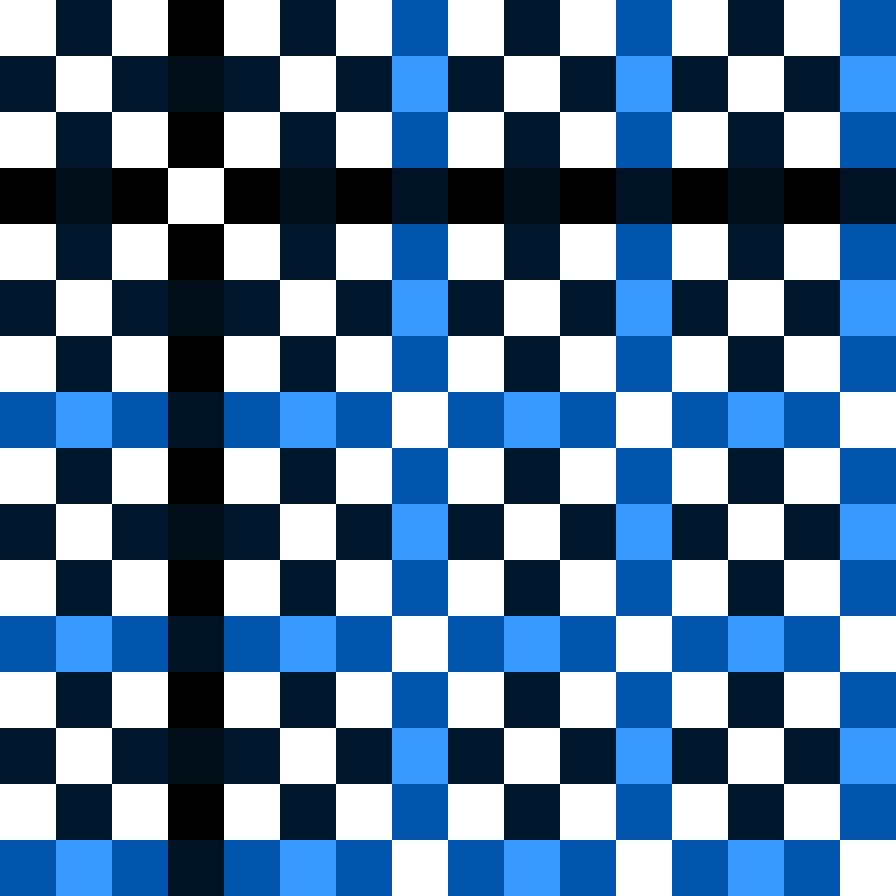
Write a WebGL 2 fragment shader that draws this pattern.

```glsl
#version 300 es
precision highp float;
// A 16 by 16 woven check: every row and column carries a thread class,
// and each cell takes its colour from the two classes that cross there.
// Equal classes cross to white; averaged subsamples smooth the cell edges.

uniform vec2 u_resolution;
out vec4 fragColor;

const float WHITE = 0.0, NAVY = 1.0, BLUE = 2.0, BLACK = 3.0;

// Threads run white, navy, white, blue; the first blue one is black.
float threadClass(float index) {
    if (mod(index, 2.0) < 0.5) return WHITE;
    if (mod(index, 4.0) < 1.5) return NAVY;
    return index < 3.5 ? BLACK : BLUE;
}

vec3 crossingColor(float a, float b) {
    if (a == b) return vec3(1.0);
    float low = min(a, b);
    float high = max(a, b);

    // A white thread shows the plain colour of the other one
    if (low == WHITE) {
        if (high == NAVY) return vec3(0.0, 0.092, 0.182);
        return high == BLUE ? vec3(0.0, 0.33, 0.67) : vec3(0.0);
    }

    // Two coloured threads mix
    if (high == BLUE) return vec3(0.22, 0.60, 0.995);
    return low == NAVY ? vec3(0.0, 0.055, 0.09) : vec3(0.0, 0.075, 0.145);
}

vec3 weave(vec2 uv) {
    // Threads are counted from the top left corner
    vec2 cell = clamp(floor(vec2(uv.x, 1.0 - uv.y) * 16.0), 0.0, 15.0);
    return crossingColor(threadClass(cell.x), threadClass(cell.y));
}

void main() {
    // Average a 4 by 4 grid of samples within the pixel
    vec3 sum = vec3(0.0);
    for (int i = 0; i < 16; i++) {
        vec2 offset = (vec2(i % 4, i / 4) + 0.5) / 4.0 - 0.5;
        sum += weave((gl_FragCoord.xy + offset) / u_resolution);
    }
    fragColor = vec4(sum / 16.0, 1.0);
}
```
